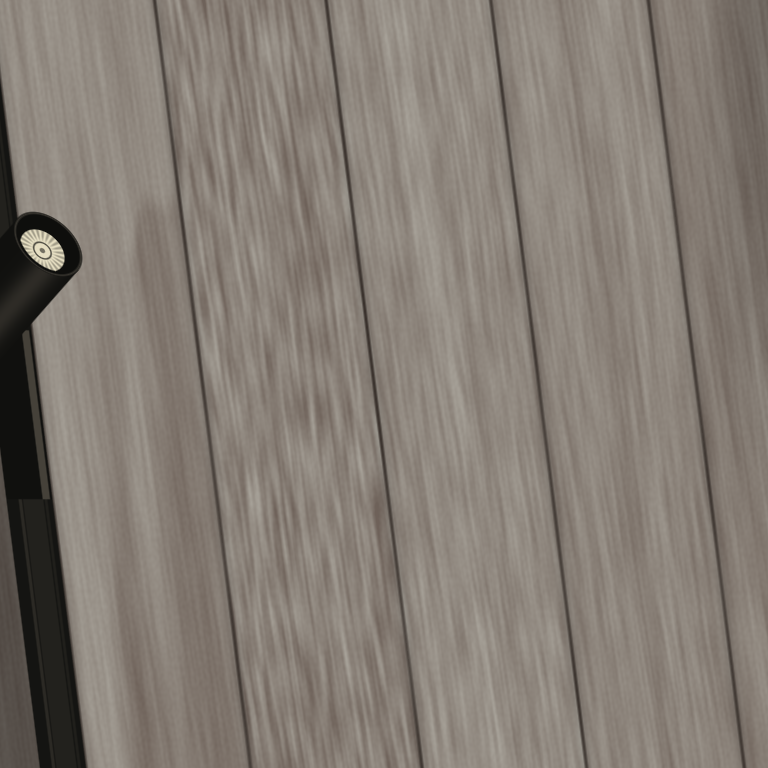
This texture is drawn by a Shadertoy shader. Its source:

```glsl
// Slanted grey-brown wood planks with a black rail and a small spotlight at the left.

const float SLANT = 0.125;          // sideways run of the seams over the full height
const float FIRST_SEAM = -0.013;    // position of the first seam at the top edge
const float PITCH = 0.2143;         // plank width
const float SEAM_DRIFT = 0.009;     // uneven laying of the middle planks
const float SEAM_HALF = 0.0021;
const float RAIL_WIDTH = 0.06;
const float LAMP_RADIUS = 0.052;
const vec2 LAMP_POS = vec2(0.0625, 0.682);
const vec2 LAMP_AXIS = vec2(-0.66, -0.751);   // from the face into the body

const vec3 COOL_WOOD = vec3(0.615, 0.59, 0.555);
const vec3 WARM_WOOD = vec3(0.485, 0.443, 0.41);
const vec3 SEAM_COLOR = vec3(0.23, 0.20, 0.18);
const vec3 BLACK = vec3(0.08, 0.08, 0.07);
const vec3 CHARCOAL = vec3(0.18, 0.17, 0.15);
const vec3 LENS_COLOR = vec3(0.90, 0.87, 0.76);

const float PLANK_TONE[5] = float[5](0.68, 0.38, 0.64, 0.53, 0.26);    // 0 warm, 1 cool
const float PLANK_COARSE[5] = float[5](0.15, 1.0, 0.5, 0.35, 0.25);

vec2 gradient(vec2 cell) {
    vec3 h = fract(cell.xyx * vec3(0.1031, 0.1030, 0.0973));
    h += dot(h, h.yzx + 33.33);
    float angle = 6.2832 * fract((h.x + h.y) * h.z);
    return vec2(cos(angle), sin(angle));
}

float gradientNoise(vec2 p) {
    vec2 i = floor(p), f = p - i;
    vec2 w = f * f * f * (f * (f * 6.0 - 15.0) + 10.0);
    vec2 e = vec2(1.0, 0.0);
    float low = mix(dot(gradient(i), f), dot(gradient(i + e), f - e), w.x);
    float high = mix(dot(gradient(i + e.yx), f - e.yx), dot(gradient(i + 1.0), f - 1.0), w.x);
    return mix(low, high, w.y);
}

// Coverage of a shape from its signed distance
float fill(float d, float px) { return clamp(0.5 - d / px, 0.0, 1.0); }

vec3 woodColor(vec2 uv, float across, float plank, float local) {
    int id = int(clamp(plank, 0.0, 4.0));
    float coarse = PLANK_COARSE[id];

    // Grain: long streaks, fine fibres and short pores, shifted per plank
    float bend = 0.006 * gradientNoise(vec2(across * 9.0, uv.y * 2.0 + plank * 7.0));
    vec2 g = vec2(across + bend + 0.02 * uv.y, uv.y + plank * 5.3);
    float broad = gradientNoise(g * vec2(22.0, 1.1));
    float streak = gradientNoise(g * vec2(75.0, 2.6));
    float fibre = gradientNoise(g * vec2(185.0, 7.0) + 31.0);
    float pores = gradientNoise(g * vec2(120.0, 15.0) + 67.0);
    float speckle = gradientNoise(uv * vec2(230.0, 150.0));

    float tone = PLANK_TONE[id] + 0.5 * broad + (0.25 + 0.35 * coarse) * streak
        + (0.3 + 0.4 * coarse) * fibre + 0.85 * coarse * pores + 0.15 * speckle;

    // Arched heartwood patch on the first plank
    float arch = 0.3 + 0.38 * uv.y + 0.35 * smoothstep(0.64, 0.79, uv.y) + 0.3 * broad;
    float patchMask = smoothstep(-0.06, 0.1, local - arch) * float(id == 0);
    tone -= 0.5 * patchMask;

    vec3 wood = mix(WARM_WOOD, COOL_WOOD, clamp(tone, -0.4, 1.3));
    wood *= 1.0 - 0.17 * smoothstep(0.88, 1.0, uv.x) * smoothstep(0.2, 1.0, uv.y);
    return plank < 0.0 ? wood * 0.68 : wood;
}

vec3 addRail(vec3 color, vec2 uv, float across, float px) {
    float r = (across - FIRST_SEAM) / RAIL_WIDTH + 1.0;   // 0 to 1 over the rail
    float soft = px / RAIL_WIDTH;
    float groove = fill(abs(r - 0.58) - 0.22, soft);
    float edge = fill(abs(r - 0.3) - 0.035, soft) + 0.5 * fill(abs(r - 0.86) - 0.03, soft);
    vec3 rail = mix(BLACK, CHARCOAL, 0.55 * groove + 0.9 * edge);

    // Lamp bracket with a lit side face
    float bracket = fill(abs(uv.y - 0.46) - 0.11, px);
    vec3 mount = mix(BLACK * 0.8, CHARCOAL * 1.5, fill(abs(r - 0.87) - 0.08, soft));
    rail = mix(rail, mount, bracket);
    return mix(color, rail, fill(abs(r - 0.5) - 0.5, soft));
}

vec3 addLamp(vec3 color, vec2 uv, float px) {
    vec2 q = uv - LAMP_POS;
    float side = dot(q, vec2(-LAMP_AXIS.y, LAMP_AXIS.x));
    float along = dot(q, LAMP_AXIS);

    // Cylinder body
    float sheen = exp(-pow((side / LAMP_RADIUS - 0.35) / 0.35, 2.0));
    vec3 body = mix(BLACK * 0.8, CHARCOAL, sheen);
    color = mix(color, body, fill(max(abs(side) - LAMP_RADIUS, -along), px));

    // Face with a thin bright rim
    float face = (length(vec2(side, along / 0.62)) - LAMP_RADIUS) * 0.75;
    color = mix(color, BLACK * 0.7, fill(face, px));
    color = mix(color, CHARCOAL * 1.4, 0.8 * fill(abs(face + 0.0015) - 0.001, px));

    // Recessed lens with facets and rings
    vec2 lens = vec2(side, (along - 0.011) / 0.68);
    float radius = length(lens);
    float facets = 0.5 + 0.5 * cos(24.0 * atan(lens.y, lens.x));
    float shade = 1.0 - 0.3 * facets * smoothstep(0.012, 0.025, radius);
    shade *= 1.0 - 0.65 * fill(abs(radius - 0.013) - 0.0012, px);
    shade *= 1.0 - 0.5 * fill(radius - 0.004, px);
    return mix(color, LENS_COLOR * shade, fill(max(radius - 0.033, face + 0.006), px));
}

void mainImage(out vec4 fragColor, in vec2 fragCoord) {
    vec2 uv = fragCoord / iResolution.xy;
    float px = 1.5 / iResolution.y;
    float across = uv.x - SLANT * (1.0 - uv.y);

    // Plank number and place within the plank
    float drift = SEAM_DRIFT * smoothstep(0.2, 0.4, across) * (1.0 - smoothstep(0.65, 0.84, across));
    float laid = (across - drift - FIRST_SEAM) / PITCH;
    float plank = floor(laid), local = laid - plank;
    vec3 color = woodColor(uv, across, plank, local);

    // Seams: dark core, soft shadow, uneven wear along the length
    float offset = (laid - round(laid)) * PITCH;
    float wear = 0.8 + 0.45 * gradientNoise(vec2(round(laid) * 9.7, uv.y * 6.0));
    color *= 1.0 - 0.22 * exp(-abs(offset) / 0.005);
    color = mix(color, SEAM_COLOR, wear * fill(abs(offset) - SEAM_HALF, px * 1.4));

    color = addRail(color, uv, across, px);
    color = addLamp(color, uv, px);
    fragColor = vec4(color, 1.0);
}
```
